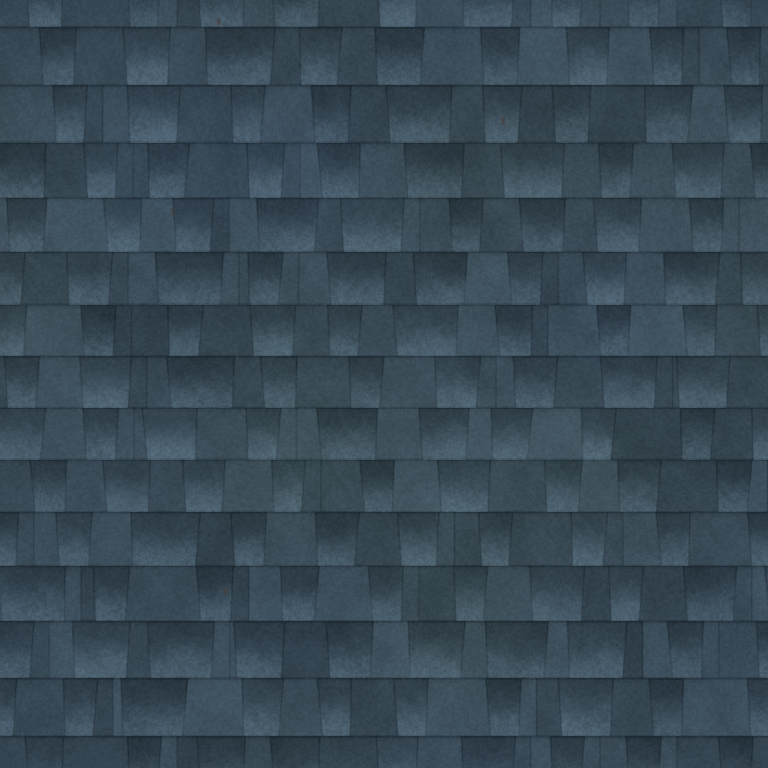
Give the GLSL for this texture, as a WebGL 1 fragment shader.

```glsl
precision highp float;
// Blue-grey laminated roof shingles: 14 courses of 9 tapered tabs on a flat backing.
// Each tab is a jittered trapezoid shaded dark at its top to pale at its foot;
// hashed tones vary the pieces and value noise adds mineral grain and mottling.

uniform vec2 u_resolution;

#define COURSES 14.0
#define TABS 9.0
#define COURSE_PHASE 0.547
#define TAPER 0.042
#define SEAM_WIDTH 0.0011
#define COURSE_LINE 0.0016
#define GRAIN_AMOUNT 0.38
#define MOTTLE_AMOUNT 0.16
#define SLATE_DARK vec3(0.160, 0.217, 0.255)
#define SLATE_LIGHT vec3(0.320, 0.405, 0.465)
#define RUST vec3(0.270, 0.235, 0.215)

const float TAU = 6.2831853;

float hash(vec2 p) {
  return fract(sin(dot(p, vec2(12.9898, 78.233))) * 43758.5453);
}

// Value noise that wraps after one canvas
float noise(vec2 uv, float cells) {
  vec2 p = uv * cells;
  vec2 i = floor(p);
  vec2 f = fract(p);
  f = f * f * (3.0 - 2.0 * f);
  vec2 a = mod(i, cells);
  vec2 b = mod(i + 1.0, cells);
  return mix(mix(hash(a), hash(vec2(b.x, a.y)), f.x),
             mix(hash(vec2(a.x, b.y)), hash(b), f.x), f.y);
}

// Soft line of the given width around distance zero
float line(float d, float width, float pixel) {
  return 1.0 - smoothstep(width - pixel, width + pixel, abs(d));
}

void main() {
  vec2 uv = gl_FragCoord.xy / u_resolution;
  float pixel = 0.75 / min(u_resolution.x, u_resolution.y);

  // Courses count downward, with a gentle drift in their spacing
  float down = 1.0 - uv.y;
  float drift = -0.006 + 0.0105 * cos(TAU * (down - 0.25));
  float course = (down - drift) * COURSES - COURSE_PHASE;
  float row = mod(floor(course), COURSES);
  float fall = fract(course);

  float x = uv.x * TABS + hash(vec2(row, 3.7));
  float cell = floor(x);

  float tabDist = 1.0;
  vec2 tabId = vec2(0.0);
  vec2 gapId = vec2(0.0);
  float seamDist = 1.0;

  // Nearest tab, and the backing piece to the right of the last tab passed
  for (int k = -1; k <= 1; k++) {
    float index = cell + float(k);
    vec2 id = vec2(mod(index, TABS), row) + 0.5;
    float size = hash(id + 11.3);
    float halfWidth = mix(0.20, 0.41, size * size);
    float center = index + 0.5 + 0.28 * (hash(id + 5.1) - 0.5);
    float lean = 0.05 * (hash(id + 8.9) - 0.5) * fall;
    float d = (abs(x - center - lean) - halfWidth + TAPER * fall) / TABS;
    if (d < tabDist) {
      tabDist = d;
      tabId = id;
    }
    if (x > center) {
      gapId = id;
      // Some backing strips are butted together by an upright seam
      float seam = center + halfWidth + 0.18;
      if (hash(id + 17.7) < 0.28) {
        seamDist = (x - seam) / TABS;
        if (x > seam) gapId += 40.0;
      }
    }
  }

  // Tone of the flat backing and of the shaded tabs
  float gapTone = mix(0.22, 0.57, hash(gapId + 23.1)) + 0.09 * (fall - 0.5);
  float foot = smoothstep(0.12, 1.0, fall + 0.12 * (noise(uv, 90.0) - 0.5));
  float tabTone = mix(0.14, 0.82, foot) + 0.20 * (hash(tabId + 31.9) - 0.5);
  float onTab = 1.0 - smoothstep(-pixel, pixel, tabDist);
  float tone = mix(gapTone, tabTone, onTab);

  // Weathered mottling and mineral grain
  tone += MOTTLE_AMOUNT * (noise(uv, 7.0) + noise(uv, 34.0) - 1.0);
  float grain = 0.65 * noise(uv, 420.0) + 0.35 * noise(uv + 0.37, 230.0) - 0.5;
  tone += GRAIN_AMOUNT * grain * (0.75 + 0.5 * foot * onTab);

  // Cut edges, butt seams and the shadow along the top of each course
  float cut = line(tabDist, SEAM_WIDTH, pixel) * mix(0.30, 0.16, fall);
  float butt = line(seamDist, SEAM_WIDTH, pixel) * (1.0 - onTab) * 0.22;
  float ledge = min(fall, 1.0 - fall) / COURSES;
  float shadow = line(ledge, COURSE_LINE, pixel) * 0.26;
  shadow += 0.10 * (1.0 - smoothstep(0.0, 0.12, fall));
  tone -= max(cut, butt) + shadow;

  vec3 color = mix(SLATE_DARK, SLATE_LIGHT, clamp(tone, -0.25, 1.15));
  color.b += 0.022 * (noise(uv + 0.61, 5.0) - 0.5);

  // A few tiny rusty flecks
  vec2 fleckCell = floor(uv * 16.0);
  vec2 fleck = fract(uv * 16.0) - 0.3 - 0.4 * hash(fleckCell + 2.3);
  float rusty = step(0.985, hash(fleckCell + 47.0));
  rusty *= 1.0 - smoothstep(0.02, 0.06, length(fleck * vec2(1.0, 0.5)));
  color = mix(color, RUST, 0.6 * rusty);

  gl_FragColor = vec4(color, 1.0);
}
```
